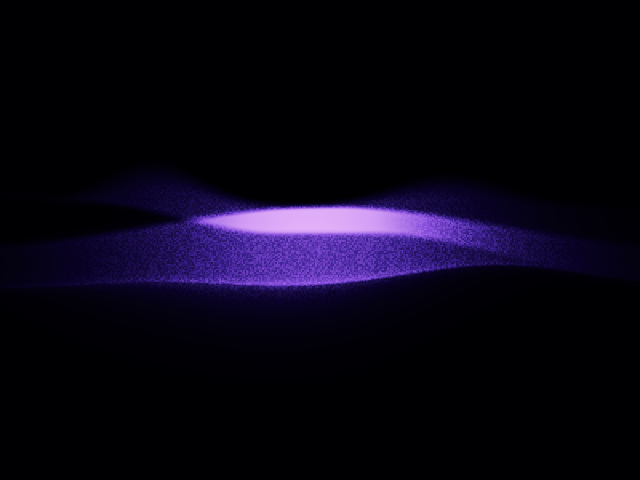
This background is drawn by a Shadertoy shader. Its source:

```glsl
// Two translucent violet ribbons of fine grain crossing on black.

float bump(float x, float center, float width) {
    float d = (x - center) / width;
    return exp(-d * d);
}

float hash(vec2 p) {
    vec3 q = fract(vec3(p.xyx) * 0.1031);
    q += dot(q, q.yzx + 33.33);
    return fract((q.x + q.y) * q.z);
}

// Glow from black through indigo and violet to pale lilac.
vec3 ramp(float t) {
    vec3 color = mix(vec3(0.0, 0.0, 0.008), vec3(0.04, 0.01, 0.16), clamp(t / 0.2, 0.0, 1.0));
    color = mix(color, vec3(0.12, 0.06, 0.33), clamp((t - 0.2) / 0.2, 0.0, 1.0));
    color = mix(color, vec3(0.24, 0.13, 0.58), clamp((t - 0.4) / 0.15, 0.0, 1.0));
    color = mix(color, vec3(0.53, 0.31, 0.86), clamp((t - 0.55) / 0.22, 0.0, 1.0));
    color = mix(color, vec3(0.82, 0.61, 0.96), clamp((t - 0.77) / 0.23, 0.0, 1.0));
    return mix(color, vec3(0.92, 0.74, 0.98), clamp((t - 1.0) / 0.2, 0.0, 1.0));
}

// Soft band between two heights.
float band(float y, float low, float high, float lowSoft, float highSoft) {
    return smoothstep(low - lowSoft, low + lowSoft, y)
         * (1.0 - smoothstep(high - highSoft, high + 0.006, y));
}

void mainImage(out vec4 fragColor, in vec2 fragCoord) {
    vec2 uv = fragCoord / iResolution.xy;
    float x = uv.x, y = uv.y;

    // Edges of the winged ribbon and of the broad ribbon.
    float wingTop = 0.572 + 0.10 * bump(x, 0.235, 0.11) + 0.069 * bump(x, 0.705, 0.125);
    float wingLow = 0.597 - 0.17 * x + 0.009 * bump(x, 0.18, 0.08)
                  - 0.014 * bump(x, 0.38, 0.09) + 0.021 * bump(x, 0.65, 0.13);
    float broadTop = 0.47 + 0.103 * bump(x, 0.51, 0.38);
    float broadLow = 0.40 + 0.013 * bump(x, 0.25, 0.15) + 0.048 * bump(x, 0.78, 0.2);

    // Ribbon bodies add up where they overlap.
    float wingSoft = 0.014 + 0.65 * max(wingTop - 0.572, 0.0);
    float glow = 0.46 * bump(x, 0.48, 0.28) * band(y, wingLow, wingTop, 0.010, wingSoft);
    glow += 0.65 * bump(x, 0.49, 0.32) * band(y, broadLow, broadTop, 0.004, 0.012);

    // Luminous rims.
    float reach = bump(x, 0.46, 0.38);
    glow += 0.24 * reach * exp(-abs(y - broadLow) / 0.008);
    glow += 0.12 * reach * (1.0 - bump(x, 0.48, 0.15)) * exp(-abs(y - broadTop) / 0.010);
    glow += 0.07 * reach * exp(-abs(y - wingLow) / 0.010);

    // Haze hanging below the broad ribbon.
    glow += 0.36 * bump(x, 0.42, 0.24) * exp(-max(broadLow - y, 0.0) / 0.055)
          * (1.0 - smoothstep(broadLow - 0.006, broadLow + 0.004, y));

    // Grain and a faint woven lattice, strongest in the middle tones.
    float midtone = smoothstep(0.04, 0.4, glow) * (1.0 - smoothstep(0.6, 1.0, glow));
    float grain = hash(floor(uv * vec2(400.0, 300.0))) - 0.5;
    float weave = sin(uv.x * 640.0 + uv.y * 90.0) * sin(uv.y * 500.0 - uv.x * 60.0);
    glow += midtone * (0.17 * grain + 0.02 * weave);

    fragColor = vec4(ramp(glow), 1.0);
}
```
